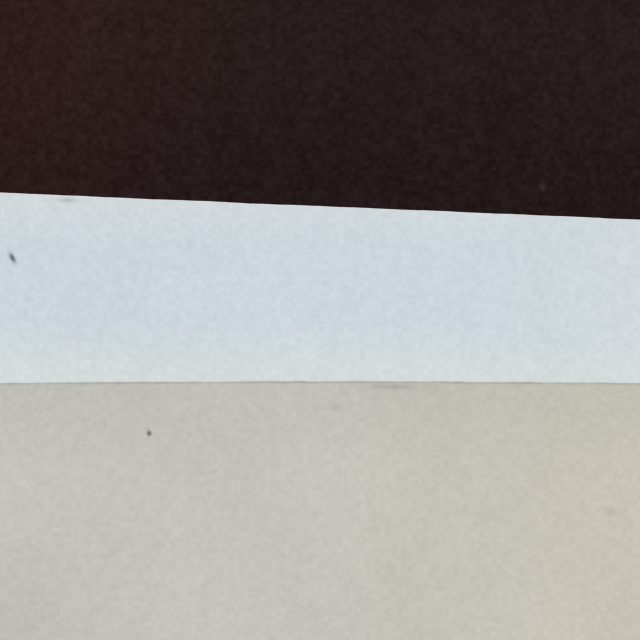
A Shadertoy shader for this background:

```glsl
// Draws a dark sloping overhang above a pale blue band and a warm grey plaster wall.

const vec3 DARK_TOP    = vec3(0.160, 0.115, 0.112);
const vec3 DARK_BOTTOM = vec3(0.140, 0.100, 0.102);
const vec3 DARK_RED    = vec3(0.030, 0.004, 0.002);
const vec3 BAND_BLUE   = vec3(0.795, 0.838, 0.865);
const vec3 BAND_PALE   = vec3(0.830, 0.858, 0.858);
const vec3 WALL_UPPER  = vec3(0.750, 0.750, 0.722);
const vec3 WALL_LOWER  = vec3(0.768, 0.764, 0.735);
const vec3 WALL_WARM   = vec3(0.014, 0.002, -0.016);
const vec3 SPECK       = vec3(0.340, 0.360, 0.360);
const vec3 SMUDGE      = vec3(0.610, 0.610, 0.590);

const float ROOF_LEFT   = 0.699;   // height of the dark edge at the left
const float ROOF_RIGHT  = 0.657;   // and at the right
const float WALL_HEIGHT = 0.401;
const float WALL_BOW    = 0.003;   // rise of the wall edge at mid width
const float EDGE_BLUR   = 0.0012;
const float GRAIN_SCALE = 230.0;
const float GRAIN_DARK  = 0.030;
const float GRAIN_LIGHT = 0.024;

float hash(vec2 p) {
    vec3 q = fract(vec3(p.xyx) * 0.1031);
    q += dot(q, q.yzx + 33.33);
    return fract((q.x + q.y) * q.z);
}

float valueNoise(vec2 p) {
    vec2 cell = floor(p);
    vec2 f = fract(p);
    f = f * f * (3.0 - 2.0 * f);
    float low  = mix(hash(cell), hash(cell + vec2(1.0, 0.0)), f.x);
    float high = mix(hash(cell + vec2(0.0, 1.0)), hash(cell + 1.0), f.x);
    return mix(low, high, f.y);
}

// Signed noise built from several octaves, roughly -0.5 to 0.5
float cloud(vec2 p) {
    float sum = 0.0;
    float weight = 0.5;
    for (int i = 0; i < 4; i++) {
        sum += weight * (valueNoise(p) - 0.5);
        p = p * 2.03 + 17.3;
        weight *= 0.5;
    }
    return sum;
}

// Soft elliptical mark, 1 at its centre
float mark(vec2 p, vec2 centre, vec2 radius) {
    vec2 d = (p - centre) / radius;
    return exp(-dot(d, d));
}

vec3 overhang(vec2 p) {
    vec3 col = mix(DARK_BOTTOM, DARK_TOP, smoothstep(0.68, 0.95, p.y));
    col += DARK_RED * (1.0 - smoothstep(0.0, 0.45, p.x));
    col += 0.012 * cloud(p * vec2(40.0, 5.0));
    return col + 0.09 * mark(p, vec2(0.849, 0.707), vec2(0.005, 0.006));
}

vec3 paleBand(vec2 p) {
    float pale = 1.0 - smoothstep(WALL_HEIGHT, 0.52, p.y);
    pale = max(pale, 0.7 * smoothstep(0.60, 0.68, p.y));
    pale = max(pale, 0.6 * smoothstep(0.65, 1.0, p.x));
    vec3 col = mix(BAND_BLUE, BAND_PALE, pale);
    col += 0.020 * cloud(p * 7.0);
    col = mix(col, SMUDGE, 0.45 * mark(p, vec2(0.104, 0.687), vec2(0.014, 0.004)));
    vec2 slanted = p + vec2(0.4 * (p.y - 0.597), 0.0);
    return mix(col, SPECK, 0.9 * mark(slanted, vec2(0.0195, 0.597), vec2(0.004, 0.007)));
}

vec3 plasterWall(vec2 p, float depth) {
    vec3 col = mix(WALL_UPPER, WALL_LOWER, smoothstep(0.0, 0.16, depth));
    col += WALL_WARM * smoothstep(0.3, 1.0, p.x);
    col -= 0.020 * (1.0 - smoothstep(0.0, 0.30, p.x)) * smoothstep(0.15, 0.40, depth);
    col += 0.030 * cloud(p * vec2(6.0, 4.0) + 9.0);
    col = mix(col, SMUDGE, 0.50 * mark(p, vec2(0.615, 0.396), vec2(0.035, 0.004)));
    col = mix(col, SMUDGE, 0.35 * mark(p, vec2(0.522, 0.363), vec2(0.009, 0.005)));
    col = mix(col, SMUDGE, 0.30 * mark(p, vec2(0.957, 0.199), vec2(0.012, 0.007)));
    return mix(col, SPECK, 0.85 * mark(p, vec2(0.233, 0.323), vec2(0.0033, 0.0040)));
}

void mainImage(out vec4 fragColor, in vec2 fragCoord) {
    vec2 p = fragCoord / iResolution.xy;
    float blur = max(EDGE_BLUR, 0.8 / iResolution.y);

    // Boundaries with slight unevenness
    float roofEdge = mix(ROOF_LEFT, ROOF_RIGHT, p.x) + 0.002 * cloud(vec2(p.x * 30.0, 2.0));
    float wallEdge = WALL_HEIGHT + WALL_BOW * 4.0 * p.x * (1.0 - p.x);
    wallEdge += 0.002 * cloud(vec2(p.x * 45.0, 7.0));
    float roof = smoothstep(-blur, blur, p.y - roofEdge);
    float wall = smoothstep(-blur, blur, wallEdge - p.y);

    // Surfaces, with a thin broken shadow along the wall edge
    vec3 col = mix(paleBand(p), plasterWall(p, wallEdge - p.y), wall);
    float seam = exp(-pow((p.y - wallEdge + 0.001) / 0.0022, 2.0));
    col -= 0.085 * seam * (0.4 + 0.6 * valueNoise(vec2(p.x * 28.0, 3.0)));
    col = mix(col, overhang(p), roof);

    // Fine grain
    float grain = valueNoise(p * GRAIN_SCALE) + valueNoise(p * GRAIN_SCALE * 0.53 + 41.0) - 1.0;
    col += grain * mix(GRAIN_LIGHT, GRAIN_DARK, roof);

    fragColor = vec4(clamp(col, 0.0, 1.0), 1.0);
}
```
